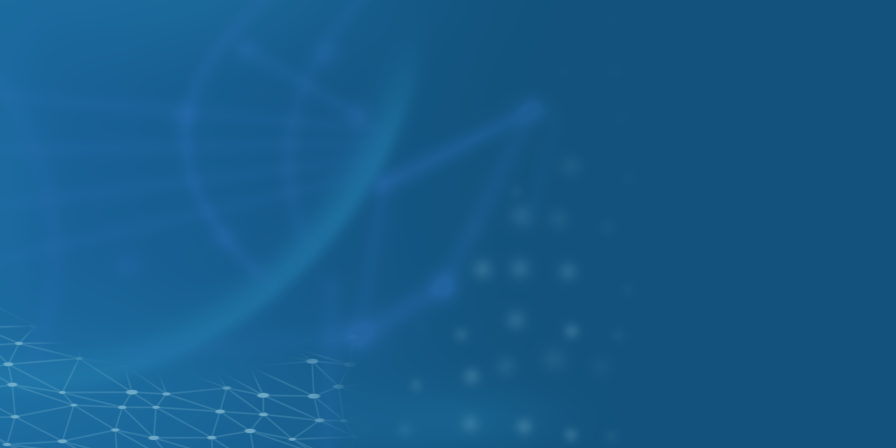
Write a WebGL 1 fragment shader that draws this background.

```glsl
precision highp float;
// Deep blue technology backdrop: a soft tilted globe with a blurred network,
// drifting light spots and a fine mesh in the lower left corner, all fading
// into flat blue on the right. Coordinates are in canvas heights.
uniform vec2 u_resolution;

const vec3 FLAT_BLUE = vec3(0.07, 0.32, 0.485);
const vec3 LEFT_BLUE = vec3(0.095, 0.385, 0.60);
const vec3 TEAL = vec3(0.13, 0.48, 0.67);
const vec3 VIOLET_BLUE = vec3(0.17, 0.43, 0.71);
const vec3 PALE = vec3(0.55, 0.77, 0.85);
const vec2 MESH_CELL = vec2(0.105, 0.052);

vec2 hash2(vec2 p) {
  vec2 k = vec2(dot(p, vec2(127.1, 311.7)), dot(p, vec2(269.5, 183.3)));
  return fract(sin(k) * 43758.55);
}

// Gaussian falloff around a centre, with separate radii
float glow(vec2 p, vec2 center, vec2 radius) {
  vec2 d = (p - center) / radius;
  return exp(-dot(d, d));
}

float segmentDistance(vec2 p, vec2 a, vec2 b) {
  vec2 ab = b - a;
  float t = clamp(dot(p - a, ab) / dot(ab, ab), 0.0, 1.0);
  return length(p - a - ab * t);
}

float softLine(vec2 p, vec2 a, vec2 b, float width) {
  float d = segmentDistance(p, a, b) / width;
  return exp(-d * d);
}

// Level of the tilted globe outline: 1.0 lies on the rim
float globeLevel(vec2 p) {
  vec2 d = p - vec2(0.234, 0.818);
  return sqrt(2.22 * d.x * d.x - 1.084 * d.x * d.y + 2.364 * d.y * d.y);
}

// Parabolic meridian, bulging left by bend around the height midY
float meridian(vec2 p, float x, float midY, float bend, float width) {
  float dy = p.y - midY;
  float d = (p.x - x - bend * dy * dy) / (width * sqrt(1.0 + 4.0 * bend * bend * dy * dy));
  return exp(-d * d);
}

float network(vec2 p) {
  // Links and nodes outside the globe
  vec2 tip = vec2(1.19, 0.755);
  vec2 hub = vec2(0.80, 0.25);
  vec2 joint = vec2(0.99, 0.36);
  float n = softLine(p, vec2(0.85, 0.585), tip, 0.022);
  n += 0.55 * softLine(p, tip, joint, 0.026);
  n += 0.8 * softLine(p, joint, hub, 0.028);
  n += 0.4 * softLine(p, vec2(0.86, 0.60), hub, 0.025);
  n += 0.5 * softLine(p, vec2(0.74, 0.36), vec2(0.73, 0.0), 0.025);
  n += 0.4 * softLine(p, vec2(1.24, 0.72), vec2(1.18, 0.50), 0.02);
  n += 0.35 * softLine(p, hub, vec2(0.3, 0.21), 0.025);
  n += 0.8 * glow(p, tip, vec2(0.04, 0.03)) + 0.8 * glow(p, hub, vec2(0.06, 0.04));
  n += 0.7 * glow(p, joint, vec2(0.035));

  // Curved grid inside the globe
  float inside = 1.0 - smoothstep(0.9, 1.08, globeLevel(p));
  float grid = 0.7 * meridian(p, 0.415, 0.69, 1.8, 0.02);
  grid += 0.45 * meridian(p, 0.645, 0.64, 1.2, 0.022);
  grid += 0.5 * meridian(p, 0.12, 0.43, -0.8, 0.025);
  for (int i = 0; i < 4; i++) {
    float k = float(i);
    vec2 a = vec2(-0.02, 0.79 - 0.125 * k);
    vec2 b = vec2(0.86, 0.71 - 0.03 * k);
    grid += 0.4 * softLine(p, a, b, 0.019);
  }
  grid += 0.5 * softLine(p, vec2(0.55, 0.89), vec2(0.80, 0.74), 0.02);
  grid += 0.7 * glow(p, vec2(0.41, 0.74), vec2(0.03)) + 0.6 * glow(p, vec2(0.55, 0.89), vec2(0.03));
  grid += 0.7 * glow(p, vec2(0.73, 0.88), vec2(0.03)) + 0.6 * glow(p, vec2(0.80, 0.745), vec2(0.03));
  grid += 0.6 * glow(p, vec2(0.50, 0.47), vec2(0.03)) + 0.6 * glow(p, vec2(0.285, 0.405), vec2(0.03));
  return n + grid * inside;
}

// Out-of-focus spots scattered along a rising diagonal band
float lightSpots(vec2 p) {
  float sum = 0.0;
  vec2 cell = floor(p / 0.11);
  for (int j = -1; j <= 1; j++) {
    for (int i = -1; i <= 1; i++) {
      vec2 id = cell + vec2(float(i), float(j));
      vec2 h = hash2(id + 7.0);
      vec2 c = (id + 0.2 + 0.6 * h) * 0.11;
      float band = smoothstep(0.76, 0.9, c.x - 0.55 * c.y) * (1.0 - smoothstep(1.25, 1.45, c.x));
      float low = 1.0 - smoothstep(0.3, 0.8, c.y);
      float radius = 0.014 + 0.012 * h.y;
      sum += band * (0.2 + 0.8 * low) * (0.3 + 0.7 * h.x) * glow(p, c, vec2(radius));
    }
  }
  return sum;
}

vec2 meshNode(vec2 id) {
  return (id + 0.15 + 0.7 * hash2(id)) * MESH_CELL;
}

// Thin links in x, flat node discs in y
vec2 mesh(vec2 p, float pixel) {
  vec2 cell = floor(p / MESH_CELL);
  vec2 m = vec2(0.0);
  for (int j = -1; j <= 1; j++) {
    for (int i = -1; i <= 1; i++) {
      vec2 id = cell + vec2(float(i), float(j));
      vec2 a = meshNode(id);
      float d = segmentDistance(p, a, meshNode(id + vec2(1.0, 0.0)));
      d = min(d, segmentDistance(p, a, meshNode(id + vec2(0.0, 1.0))));
      d = min(d, segmentDistance(p, a, meshNode(id + vec2(1.0, -1.0))));
      m.x = max(m.x, 1.0 - smoothstep(0.0, 0.0015 + pixel, d));
      float disc = length((p - a) * vec2(0.5, 1.25));
      float size = 0.004 + 0.003 * hash2(id + 3.0).x;
      m.y = max(m.y, 1.0 - smoothstep(size - pixel, size + pixel, disc));
    }
  }
  return m;
}

void main() {
  vec2 p = gl_FragCoord.xy / u_resolution.y;
  float fade = 1.0 - smoothstep(1.0, 1.5, p.x);

  // Base gradient with broad lights
  vec3 color = mix(LEFT_BLUE, FLAT_BLUE, smoothstep(-0.1, 1.35, p.x));
  color = mix(color, TEAL, 0.4 * glow(p, vec2(0.35, 1.04), vec2(0.5, 0.16)));
  color = mix(color, TEAL, 0.45 * glow(p, vec2(0.1, 0.12), vec2(0.65, 0.2)));
  color = mix(color, TEAL, 0.3 * glow(p, vec2(0.0, 0.6), vec2(0.1, 0.5)));
  color = mix(color, TEAL, 0.3 * fade * glow(p, vec2(1.05, 0.06), vec2(0.3, 0.07)));

  // Globe rim, sharper outside than inside
  float rim = globeLevel(p) - 1.0;
  float rimWidth = rim > 0.0 ? 0.04 : 0.085;
  float rimLight = exp(-rim * rim / (rimWidth * rimWidth)) * (1.0 - smoothstep(0.6, 1.0, p.y));
  color = mix(color, TEAL, 0.6 * rimLight);

  // Network and spots
  color = mix(color, VIOLET_BLUE, 0.36 * fade * min(network(p), 1.6));
  color = mix(color, PALE, 0.28 * lightSpots(p));

  // Foreground mesh below a sagging edge
  float edge = 0.15 + 0.9 * (p.x - 0.43) * (p.x - 0.43);
  float area = (1.0 - smoothstep(edge - 0.04, edge + 0.02, p.y)) * (1.0 - smoothstep(0.66, 0.82, p.x));
  vec2 m = mesh(p, 1.0 / u_resolution.y) * area;
  color = mix(color, PALE, max(0.22 * m.x, 0.7 * m.y));
  gl_FragColor = vec4(color, 1.0);
}
```
